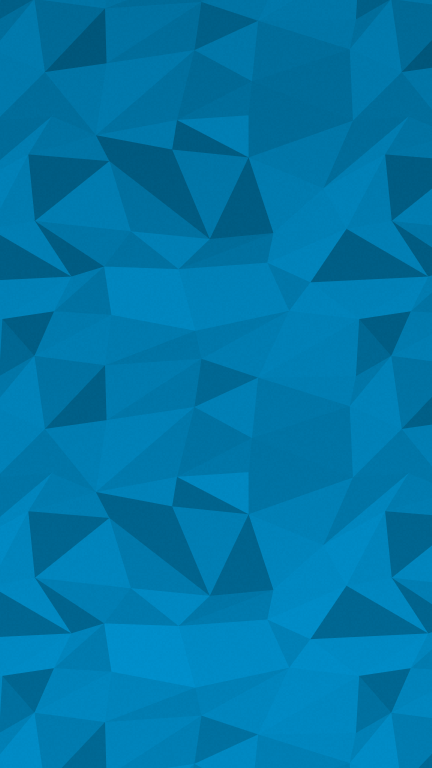
Write a WebGL 2 fragment shader that draws this background.

```glsl
#version 300 es
precision highp float;

uniform vec2 u_resolution;
out vec4 fragColor;

const vec2 TILE_CELLS = vec2(5.0, 7.0);   // lattice cells per repeating tile
const float TILE_SIZE = 0.826;            // in canvas widths
const float JITTER = 0.78;
const float RISING_SHARE = 0.72;          // quads split along the rising diagonal
const vec3 BLUE_HUE = vec3(0.0, 0.704, 1.0);
const float BOTTOM_LIGHT = 0.73;
const float TOP_LIGHT = 0.625;
const float FACET_CONTRAST = 0.16;
const float GRAIN_COUNT = 288.0;
const float GRAIN_STRENGTH = 0.016;

vec2 hash22(vec2 p, float seed) {
    vec3 q = fract(vec3(p.xyx + seed) * vec3(0.1031, 0.1030, 0.0973));
    q += dot(q, q.yzx + 33.33);
    return fract((q.xx + q.yz) * q.zy);
}

float cross2(vec2 a, vec2 b) {
    return a.x * b.y - a.y * b.x;
}

float signedArea(vec2 a, vec2 b, vec2 c) {
    return 0.5 * cross2(b - a, c - a);
}

// Jittered lattice corner, in canvas widths
vec2 corner(vec2 id, vec2 cellSize) {
    vec2 offset = hash22(mod(id, TILE_CELLS), 17.0) - 0.5;
    return (id + JITTER * offset) * cellSize;
}

// Distance to the left of an edge
float edgeDistance(vec2 p, vec2 a, vec2 b) {
    return cross2(b - a, p - a) / max(length(b - a), 1e-5);
}

float triangleCoverage(vec2 p, vec2 a, vec2 b, vec2 c, float pixel) {
    float inside = min(edgeDistance(p, a, b),
                       min(edgeDistance(p, b, c), edgeDistance(p, c, a)));
    return clamp(0.5 + inside / pixel, 0.0, 1.0);
}

// Mostly even spread of tones with a few deep facets
float facetTone(float h) {
    return FACET_CONTRAST * (h - 0.5) - 0.07 * (1.0 - smoothstep(0.04, 0.12, h));
}

// Blends the facets that cover p
float facetShade(vec2 p, vec2 cellSize, float pixel) {
    vec2 home = floor(p / cellSize);
    float toneSum = 0.0;
    float weightSum = 0.0;
    for (int y = -1; y <= 1; y++) {
        for (int x = -1; x <= 1; x++) {
            vec2 id = home + vec2(x, y);
            vec2 a = corner(id, cellSize);
            vec2 b = corner(id + vec2(1.0, 0.0), cellSize);
            vec2 c = corner(id + vec2(1.0, 1.0), cellSize);
            vec2 d = corner(id + vec2(0.0, 1.0), cellSize);
            vec2 wrapped = mod(id, TILE_CELLS);

            // Split along a diagonal that lies inside the quad
            bool risingFits = min(signedArea(a, b, c), signedArea(a, c, d)) > 0.0;
            bool fallingFits = min(signedArea(a, b, d), signedArea(b, c, d)) > 0.0;
            bool wantsRising = hash22(wrapped, 53.0).x < RISING_SHARE;
            bool rising = !fallingFits || (risingFits && wantsRising);

            float lower = triangleCoverage(p, a, b, rising ? c : d, pixel);
            float upper = triangleCoverage(p, rising ? a : b, c, d, pixel);
            vec2 tones = hash22(wrapped, 91.0);
            toneSum += lower * facetTone(tones.x) + upper * facetTone(tones.y);
            weightSum += lower + upper;
        }
    }
    return toneSum / max(weightSum, 1e-4);
}

float grain(vec2 p, float count) {
    return hash22(floor(p * count), 7.0).x - 0.5;
}

void main() {
    vec2 p = gl_FragCoord.xy / u_resolution.x;
    float height = gl_FragCoord.y / u_resolution.y;
    float pixel = 1.0 / u_resolution.x;
    vec2 cellSize = TILE_SIZE / TILE_CELLS;

    // Vertical light, facets and fine grain
    float light = mix(BOTTOM_LIGHT, TOP_LIGHT, height);
    light += facetShade(p + vec2(0.05, 0.03), cellSize, pixel);
    light += GRAIN_STRENGTH * grain(p, GRAIN_COUNT);
    fragColor = vec4(BLUE_HUE * light, 1.0);
}
```
